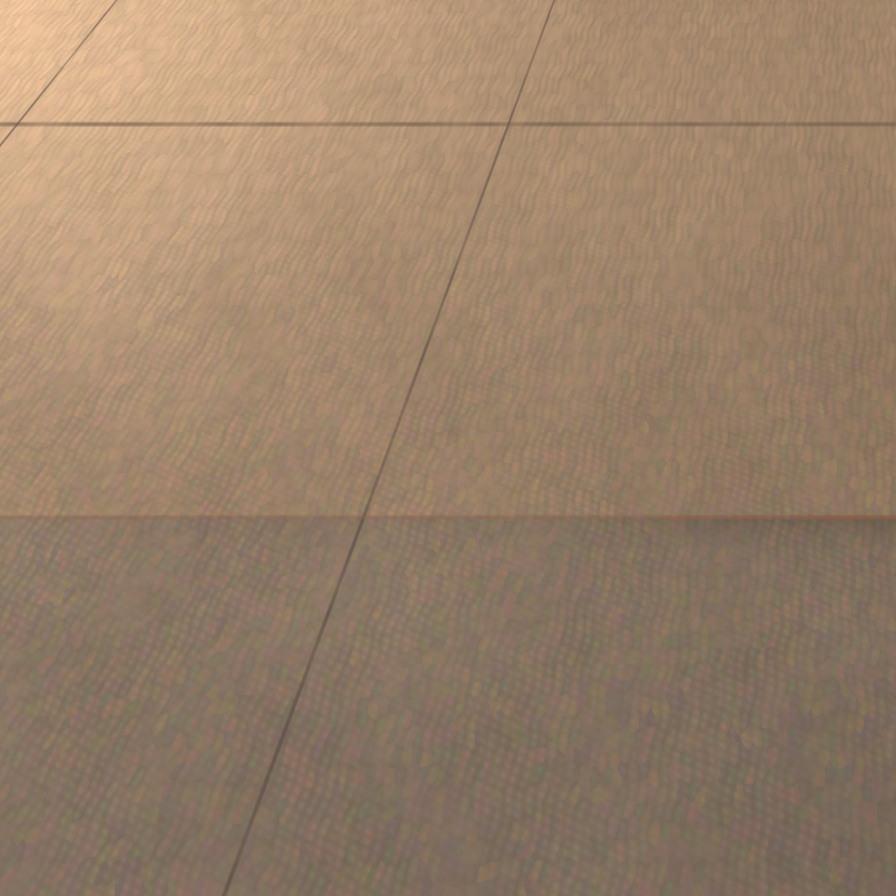
Write a three.js fragment shader that draws this texture.

```glsl
// Ribbed carpet tiles seen in perspective, lit warmly from the far left corner.
// The canvas is projected to tile coordinates; seams come from fract, the pile
// from sine ribs and cellular fibres, and the wear from layered sines.
varying vec2 vUv;

const float TAU = 6.2831853;

vec3 hash3(vec2 p) {
  vec3 q = vec3(dot(p, vec2(127.1, 311.7)), dot(p, vec2(269.5, 183.3)), dot(p, vec2(419.2, 371.9)));
  return fract(sin(q) * 43758.5);
}

// Cellular noise: rgb is the tint of the nearest tuft, a its distance
vec4 tufts(vec2 p) {
  vec2 cell = floor(p);
  vec4 nearest = vec4(0.5, 0.5, 0.5, 4.0);
  for (int j = -1; j <= 1; j++) {
    for (int i = -1; i <= 1; i++) {
      vec2 id = cell + vec2(float(i), float(j));
      vec3 h = hash3(id);
      float dist = length(id + 0.15 + 0.7 * h.xy - p);
      if (dist < nearest.a) nearest = vec4(h.zxy, dist);
    }
  }
  return nearest;
}

// Soft blotches from layered, warped sines
float mottle(vec2 p) {
  float sum = 0.0;
  float amp = 0.5;
  for (int i = 0; i < 4; i++) {
    p += 0.7 * sin(p.yx * 1.3 + float(i));
    sum += amp * sin(p.x) * cos(p.y);
    p = mat2(0.8, 0.6, -0.6, 0.8) * p * 1.9;
    amp *= 0.55;
  }
  return sum;
}

float seamLine(float dist, float halfWidth) {
  return 1.0 - smoothstep(halfWidth * 0.2, halfWidth * 1.5, dist);
}

void main() {
  // Perspective: columns meet at the vanishing point, rows shrink with depth
  float depth = 2.132 - vUv.y;
  vec2 tile = vec2(((vUv.x - 1.036) / depth + 0.3687) / 0.4315, (1.0 / depth - 0.585) / 0.202);
  float nearness = smoothstep(1.1, 1.9, depth);

  // Signed distances to the closest seams, in canvas units
  vec2 offset = fract(tile + 0.5) - 0.5;
  float columnDist = abs(offset.x) * 0.4315 * depth * 0.94;
  float rowDist = offset.y * 0.202 * depth * depth;
  float frontSeam = 1.0 - step(0.5, tile.y);
  float backRows = smoothstep(-0.004, 0.004, vUv.y - 0.423);

  // Broad light: dull front row, warmer rows behind, glow at the far left
  vec3 front = mix(vec3(0.485, 0.42, 0.36), vec3(0.525, 0.45, 0.38), smoothstep(0.0, 0.42, vUv.y));
  vec3 back = mix(vec3(0.575, 0.48, 0.39), vec3(0.655, 0.54, 0.43), smoothstep(0.42, 1.0, vUv.y));
  vec3 color = mix(front, back, backRows);
  vec2 toLight = vUv - vec2(0.0, 1.05);
  color += vec3(0.23, 0.19, 0.15) * exp(-6.0 * dot(toLight, toLight));
  color *= 1.03 - 0.08 * vUv.x * vUv.x;

  // Wear
  color *= 1.0 + 0.035 * mottle(vUv * vec2(11.0, 9.0)) + 0.02 * mottle(vUv * 31.0 + 4.0);

  // Pile: wavering ribs broken into staggered stitches
  vec2 cloth = tile * 72.0;
  cloth.x += 0.16 * sin(cloth.y * 0.9 + 2.0 * sin(cloth.x * 0.23));
  float rib = cos(TAU * cloth.x);
  float stitch = cos(TAU * (cloth.y + 0.5 * cloth.x)) * mix(0.25, 1.0, nearness);
  float patchy = 0.7 + 0.3 * sin(cloth.x * 0.31 + 1.7 * sin(cloth.y * 0.19));
  color *= 1.0 + patchy * (0.024 * rib + 0.018 * stitch + 0.012 * rib * stitch);

  // Loose fibres, stretched along the ribs and faintly tinted
  vec4 fibre = tufts(cloth * vec2(1.1, mix(0.32, 0.55, nearness)));
  float fibreFade = 1.0 - smoothstep(0.1, 0.9, fibre.a);
  color *= 1.0 + 0.06 * (fibre.r - 0.5) + 0.045 * (fibreFade - 0.5);
  color += (fibre.rgb - dot(fibre.rgb, vec3(0.333))) * 0.05 * fibreFade * mix(0.3, 1.0, nearness);

  // Slanted column seams, thinner and paler far away
  float uneven = 0.85 + 0.15 * sin(vUv.y * 47.0 + 2.0 * sin(vUv.y * 19.0));
  float columnSeam = seamLine(columnDist, 0.0013 * depth) * uneven;
  color = mix(color, vec3(0.36, 0.305, 0.275), columnSeam * mix(0.55, 0.72, nearness));

  // Row seams: grey at the back, rusty in front and stronger to the right
  float frayed = 0.85 + 0.15 * sin(vUv.x * 61.0 + 2.0 * sin(vUv.x * 23.0));
  float rowSeam = seamLine(abs(rowDist), 0.0026) * frayed;
  float rightward = smoothstep(0.55, 0.95, vUv.x);
  vec3 seamColor = mix(vec3(0.43, 0.35, 0.29), vec3(0.54, 0.36, 0.28), frontSeam);
  color = mix(color, seamColor, rowSeam * mix(0.6, 0.4 + 0.4 * rightward, frontSeam));

  // Shadow under the lifted edge of the front seam
  float below = max(0.423 - vUv.y, 0.0);
  float shadow = smoothstep(0.0, 0.005, below) * exp(-below * 55.0);
  color *= 1.0 - shadow * (0.04 + 0.13 * rightward);

  gl_FragColor = vec4(clamp(color, 0.0, 1.0), 1.0);
}
```
